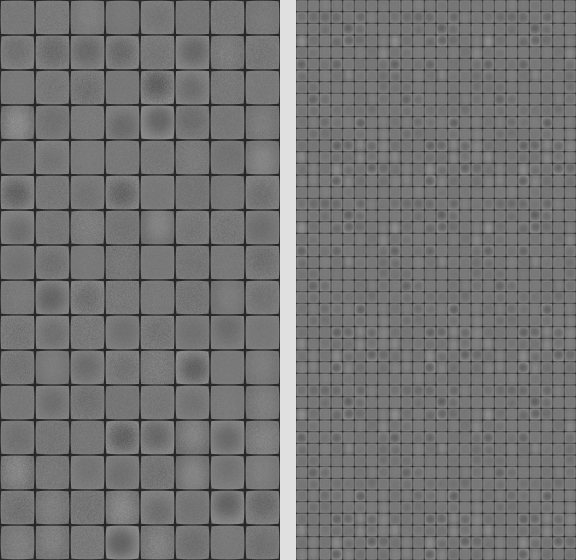
Left, the tile; right, the same tile 3 across and 3 down.
Reproduce this pattern procedurally as a Shadertoy shader.

```glsl
const vec2 GRID = vec2(8.0, 16.0);   // tiles across and down
const float GAP_MIN = 0.010;         // joint half width at mid-side, in tiles
const float GAP_MAX = 0.018;
const float BULGE_MIN = 0.022;       // extra joint half width at the corners
const float BULGE_MAX = 0.062;
const float LINE_HALF = 0.013;       // dark line along the joint centre
const float LINE_TONE = 0.09;
const float JOINT_INNER = 0.14;
const float JOINT_OUTER = 0.42;
const float JOINT_REACH = 0.066;
const float TILE_TONE = 0.466;
const float RIM_LIGHT = 0.035;
const float DISH_DEPTH = 0.20;       // strongest centre darkening or lightening
const float GRAIN_FINE = 64.0;       // grain cells per tile
const float GRAIN_COARSE = 37.0;
const float GRAIN_AMOUNT = 0.072;

// Integer hash of a lattice cell, 0 to 1
float hash(vec2 cell, uint seed) {
    uvec2 q = uvec2(cell);
    uint h = q.x * 1597334673u ^ q.y * 3812015801u ^ seed * 2654435769u;
    h = (h ^ (h >> 16)) * 2146121005u;
    h = (h ^ (h >> 15)) * 2221713035u;
    h ^= h >> 16;
    return float(h & 0xffffu) / 65535.0;
}

// Value noise that wraps after a whole period
float wrappedNoise(vec2 p, vec2 period, uint seed) {
    vec2 cell = floor(p);
    vec2 t = fract(p);
    t = t * t * (3.0 - 2.0 * t);
    vec2 a = mod(cell, period);
    vec2 b = mod(cell + 1.0, period);
    float low = mix(hash(a, seed), hash(vec2(b.x, a.y), seed), t.x);
    float high = mix(hash(vec2(a.x, b.y), seed), hash(b, seed), t.x);
    return mix(low, high, t.y);
}

// Centred speckle; the lattice offset keeps samples near its peaks
float grain(vec2 p) {
    float fine = wrappedNoise(p * GRAIN_FINE + 0.2, GRID * GRAIN_FINE, 11u);
    float coarse = wrappedNoise(p * GRAIN_COARSE, GRID * GRAIN_COARSE, 23u);
    return mix(fine, coarse, 0.3) - 0.5;
}

// Broad shading: wide dark hollows, or light centres stretched upright
float dishShade(vec2 local, vec2 id) {
    float pick = hash(id, 1u) * 2.0 - 1.0;
    float strength = pick * (0.25 + 0.4 * pow(abs(pick), 5.0)) - 0.06;
    vec2 centre = (vec2(hash(id, 2u), hash(id, 3u)) - 0.5) * vec2(0.1, 0.25);
    vec2 q = local - centre;
    q.y *= strength > 0.0 ? 0.7 : 1.0;
    float falloff = 1.0 - smoothstep(0.08, 0.64, length(q));
    return DISH_DEPTH * strength * (falloff - 0.4);
}

void mainImage(out vec4 fragColor, in vec2 fragCoord) {
    vec2 p = fragCoord / iResolution.xy * GRID;
    vec2 pixel = GRID / iResolution.xy;
    vec2 id = mod(floor(p), GRID);
    vec2 local = fract(p) - 0.5;

    // Barrel-sided tile: joints taper from the corners to mid-side
    vec2 border = 0.5 - abs(local);
    vec2 along = 4.0 * local.yx * local.yx;
    float gap = mix(GAP_MIN, GAP_MAX, hash(id, 7u));
    float bulge = mix(BULGE_MIN, BULGE_MAX, hash(id, 6u));
    vec2 inside = border - gap - bulge * along * sqrt(along);
    vec2 cover = clamp(inside / pixel + 0.5, 0.0, 1.0);
    float tileMask = cover.x * cover.y;

    // Tile face
    float speckle = grain(p);
    float roughness = mix(0.5, 1.4, hash(id, 4u));
    float tone = TILE_TONE + (hash(id, 5u) - 0.5) * 0.02;
    tone += dishShade(local, id);
    tone += RIM_LIGHT * exp(-max(min(inside.x, inside.y), 0.0) * 26.0);
    tone += GRAIN_AMOUNT * roughness * speckle;

    // Joint shadow fades outward from the centre line
    vec2 fade = clamp(border / JOINT_REACH, 0.0, 1.0);
    float joint = mix(JOINT_INNER, JOINT_OUTER, min(fade.x, fade.y));
    joint += 0.05 * speckle;

    // Centre line, strongest near the crossings
    vec2 lines = clamp((LINE_HALF - border) / pixel + 0.5, 0.0, 1.0);
    lines *= mix(vec2(0.65), vec2(1.0), along);
    float line = max(lines.x, lines.y);

    float shade = mix(joint, tone, tileMask);
    shade = mix(shade, LINE_TONE, line);
    fragColor = vec4(vec3(shade), 1.0);
}
```
